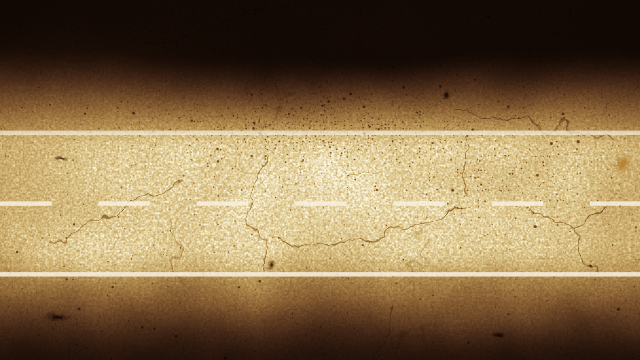
Give the GLSL for this texture, as a Shadertoy shader.

```glsl
// Sunlit sandy road seen from above: white lane lines, cracks, pits and dark verges.

vec2 hash2(vec2 cell) {
    vec3 q = fract(cell.xyx * vec3(0.1031, 0.1030, 0.0973));
    q += dot(q, q.yzx + 33.33);
    return fract((q.xx + q.yz) * q.zy);
}

float cornerSlope(vec2 cell, vec2 offset) {
    return dot(hash2(cell) * 2.0 - 1.0, offset);
}

float gradientNoise(vec2 p) {
    vec2 i = floor(p), f = fract(p), u = f * f * (3.0 - 2.0 * f);
    vec2 e = vec2(1, 0);
    return mix(mix(cornerSlope(i, f), cornerSlope(i + e, f - e), u.x),
               mix(cornerSlope(i + e.yx, f - e.yx), cornerSlope(i + 1.0, f - 1.0), u.x), u.y);
}

float fbm(vec2 p) {
    float sum = 0.0, gain = 1.0;
    for (int i = 0; i < 4; i++) {
        sum += gain * gradientNoise(p);
        p = p * 2.03 + 17.3;
        gain *= 0.5;
    }
    return sum;
}

float segmentDistance(vec2 p, vec2 a, vec2 b) {
    vec2 ab = b - a;
    return length(p - a - ab * clamp(dot(p - a, ab) / dot(ab, ab), 0.0, 1.0));
}

// Gaussian patch centred at c with the given extents
float patchAt(vec2 p, vec2 c, vec2 size) {
    vec2 d = (p - c) / size;
    return exp(-dot(d, d));
}

// One pit per grid cell, kept with the given probability
float speckles(vec2 p, float scale, float density, float px) {
    vec2 cell = floor(p * scale);
    vec2 rnd = hash2(cell + 71.0), pick = hash2(cell + 213.0);
    float d = length(fract(p * scale) - 0.25 - 0.5 * rnd) / scale;
    float radius = mix(0.08, 0.22, pick.y * pick.y) / scale;
    return step(pick.x, density) * smoothstep(px, -px, d - radius);
}

float cracks(vec2 p, float px) {
    const vec4 paths[12] = vec4[12](
        vec4(0.40, 0.86, 0.80, 1.00), vec4(0.74, 0.57, 0.69, 0.42),
        vec4(0.69, 0.42, 0.75, 0.25), vec4(0.75, 0.32, 0.93, 0.315),
        vec4(0.93, 0.315, 1.30, 0.42), vec4(1.30, 0.62, 1.30, 0.46),
        vec4(1.47, 0.42, 1.60, 0.37), vec4(1.60, 0.37, 1.64, 0.25),
        vec4(1.60, 0.37, 1.70, 0.45), vec4(1.09, 0.14, 1.06, 0.0),
        vec4(0.50, 0.50, 0.12, 0.31), vec4(1.26, 0.69, 1.72, 0.61));
    vec2 warped = p + 0.045 * vec2(fbm(p * 11.0), fbm(p * 11.0 + 40.0));
    float d = 1.0;
    for (int i = 0; i < 12; i++)
        d = min(d, segmentDistance(warped, paths[i].xy, paths[i].zw));
    float strength = 0.55 + 0.5 * gradientNoise(p * 18.0);
    float main = strength * smoothstep(0.0012 + px, 0.0, d);
    // Faint hairlines follow the zero level of a noise field
    float hair = smoothstep(0.016, 0.0, abs(fbm(p * 4.0 + 8.0)));
    return max(main, 0.3 * hair * smoothstep(0.05, 0.35, gradientNoise(p * 5.0 + 3.0)));
}

float stripe(float y, float centre, float px) {
    return smoothstep(px, -px, abs(y - centre) - 0.0062);
}

void mainImage(out vec4 fragColor, in vec2 fragCoord) {
    vec2 p = fragCoord / iResolution.y;
    float px = 0.7 / iResolution.y;
    float side = abs(p.x / 0.889 - 1.0);

    // Light falls off into both verges
    float mottle = fbm(p * 5.0);
    float y = p.y + 0.025 * mottle;
    float light = 0.08 + 0.8 * smoothstep(0.84 + 0.04 * side, 0.58, y);
    light *= mix(0.15, 0.94, smoothstep(-0.02, 0.32, y));
    float lane = smoothstep(0.238 - px, 0.238 + px, p.y) * smoothstep(0.631 + px, 0.631 - px, p.y);
    light *= 1.0 + 0.08 * lane;
    light *= (1.0 - 0.11 * side * side * side) * (1.0 + 0.07 * mottle);
    light += 0.05 * patchAt(p, vec2(0.16, 0.8), vec2(0.3, 0.09));

    // Sand grain
    light *= 1.0 + 0.2 * gradientNoise(p * 190.0) + 0.12 * gradientNoise(p * 97.0 + 5.0);

    // Cracks and scattered pits
    float density = 0.025 + 0.45 * patchAt(p, vec2(0.9, 0.64), vec2(0.36, 0.07))
                  + 0.16 * patchAt(p, vec2(1.42, 0.52), vec2(0.25, 0.13));
    float pits = max(speckles(p, 52.0, density * 0.5, px), speckles(p, 105.0, density, px));
    light *= (1.0 - 0.5 * cracks(p, px)) * (1.0 - 0.5 * pits);

    // Larger stones and rough hollows
    vec2 rough = p + 0.012 * vec2(fbm(p * 45.0), fbm(p * 45.0 + 9.0));
    float hollow = patchAt(rough, vec2(1.24, 0.735), vec2(0.008))
                 + patchAt(rough, vec2(1.384, 0.07), vec2(0.013, 0.005))
                 + patchAt(rough, vec2(0.16, 0.12), vec2(0.025, 0.008))
                 + patchAt(rough, vec2(0.755, 0.265), vec2(0.008))
                 + patchAt(rough, vec2(0.17, 0.56), vec2(0.011, 0.005));
    light *= 1.0 - 0.75 * min(hollow, 1.0);

    // Warm tone curve: green and blue fade faster than red
    light = clamp(light, 0.02, 0.97);
    vec3 color = pow(vec3(light), vec3(1.0, 1.25 + 0.57 * light, 1.6 + 3.3 * light * light));
    float rust = patchAt(rough, vec2(1.73, 0.545), vec2(0.016, 0.018));
    color = mix(color, vec3(0.68, 0.43, 0.1), 0.75 * rust);

    // Painted lines: two solid edges and a dashed centre
    float dashX = abs(mod(p.x + 0.0648, 0.2731) - 0.13655);
    dashX = abs(mod(p.x - 0.0718 + 0.13655, 0.2731) - 0.13655);
    float dash = smoothstep(px, -px, dashX - 0.0718) * stripe(p.y, 0.4345, px);
    float edges = max(stripe(p.y, 0.631, px) * 0.8, stripe(p.y, 0.238, px));
    float paint = max(dash, edges) * (0.87 + 0.1 * gradientNoise(p * 120.0));
    color = mix(color, vec3(0.97, 0.94, 0.88), paint);

    fragColor = vec4(color, 1.0);
}
```
